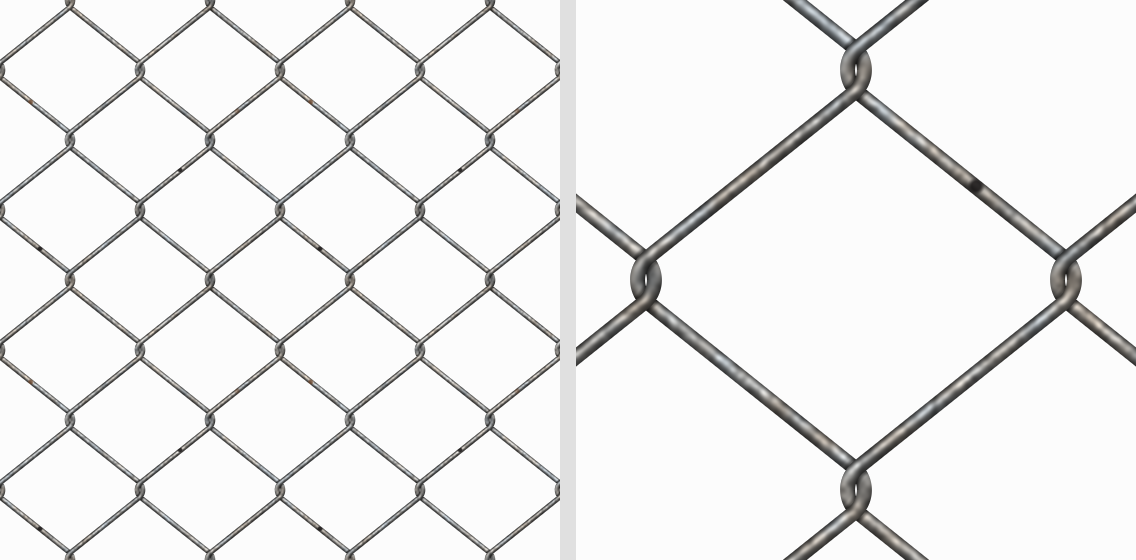
Left, the full canvas; right, a detail of the centre.
This pattern is drawn by a Shadertoy shader. Its source:

```glsl
const float CELLS = 4.0;
const float WIRE_RADIUS = 0.0178;

float hash(vec2 p) {
    vec3 v = fract(p.xyx * vec3(0.1031, 0.1030, 0.0973));
    v += dot(v, v.yzx + 33.33);
    return fract((v.x + v.y) * v.z);
}

// Value noise that wraps every two cells
float wrapNoise(vec2 p, float freq) {
    p *= freq;
    vec2 i = floor(p), f = fract(p);
    f = f * f * (3.0 - 2.0 * f);
    float period = 2.0 * freq;
    vec2 lo = mod(i, period), hi = mod(i + 1.0, period);
    return mix(mix(hash(lo), hash(vec2(hi.x, lo.y)), f.x),
               mix(hash(vec2(lo.x, hi.y)), hash(hi), f.x), f.y);
}

// Soft spot repeated every two cells
float spot(vec2 p, vec2 center, float radius) {
    vec2 d = mod(p - center + 1.0, 2.0) - 1.0;
    return 1.0 - smoothstep(0.4 * radius, radius, length(d));
}

// Bent wire opening towards side: x = signed distance, yz = outward normal
vec3 bentWire(vec2 q, float side) {
    vec2 center = vec2(0.0507, 0.0);
    vec2 along = normalize(vec2(0.5, 0.4));
    vec2 across = vec2(-along.y, along.x);
    vec2 d = vec2(q.x * side, abs(q.y)) - center;
    bool straight = dot(d, along) > 0.0;
    float dist = (straight ? dot(d, across) : length(d)) - 0.0707;
    vec2 normal = straight ? across : d / max(length(d), 0.0001);
    return vec3(dist, normal * vec2(side, q.y < 0.0 ? -1.0 : 1.0));
}

// Round metal profile lit from above
float metalTone(vec3 wire) {
    float h = clamp(wire.x / WIRE_RADIUS, -1.0, 1.0);
    float lit = h * dot(wire.yz, vec2(-0.15, 0.99)) - 0.2;
    return (0.29 + 0.46 * exp(-6.0 * lit * lit)) * (1.0 - 0.35 * h * h);
}

float coverage(float dist, float px) {
    return clamp(0.5 + (WIRE_RADIUS - abs(dist)) / px, 0.0, 1.0);
}

void mainImage(out vec4 fragColor, in vec2 fragCoord) {
    vec2 p = fragCoord / iResolution.xy * CELLS;
    float px = CELLS / iResolution.y;

    // Nearest knot of the staggered grid
    vec2 a = fract(p) - vec2(0.5);
    a.y = fract(p.y + 0.5) - 0.5;
    vec2 b = vec2(fract(p.x + 0.5), fract(p.y)) - 0.5;
    vec2 q = dot(a, a) < dot(b, b) ? a : b;

    // Hooked wires swap depth between the halves of the knot
    float side = q.y > 0.0 ? 1.0 : -1.0;
    vec3 over = bentWire(q, side);
    vec3 under = bentWire(q, -side);
    float overMask = coverage(over.x, px);
    float mask = max(overMask, coverage(under.x, px));
    float shadow = mix(0.5, 1.0, smoothstep(WIRE_RADIUS, 0.03, abs(over.x)));
    float tone = mix(metalTone(under) * shadow, metalTone(over), overMask);
    tone *= mix(0.62, 1.0, smoothstep(0.005, 0.06, length(q)));

    // Grain and patches of warm and cool metal
    tone *= 0.78 + 0.44 * wrapNoise(p, 64.0);
    tone *= 0.92 + 0.16 * wrapNoise(p + 0.37, 9.0);
    vec3 metal = tone * mix(vec3(1.06, 1.0, 0.93), vec3(0.95, 1.0, 1.04),
                            wrapNoise(p, 16.0));

    // Dark pits and rust
    for (float i = 0.0; i < 2.0; i++) {
        float pit = spot(p, vec2(0.286 + i, 0.224 + 0.562 * i), 0.023);
        float rust = spot(p, vec2(0.219 + 1.474 * i, 1.271 - 0.063 * i), 0.025);
        metal = mix(metal, vec3(0.09, 0.08, 0.08), 0.85 * pit);
        metal = mix(metal, vec3(0.42, 0.26, 0.15), (0.7 - 0.3 * i) * rust);
    }

    fragColor = vec4(mix(vec3(0.99), metal, mask), 1.0);
}
```
